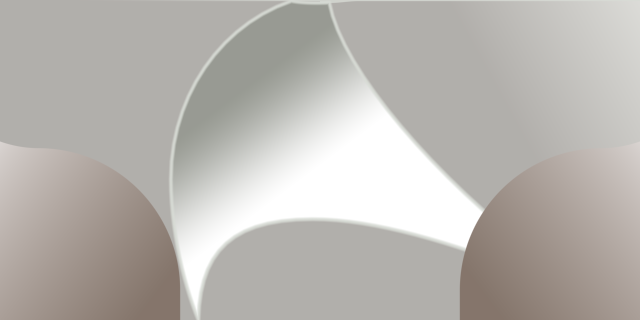
This background is drawn by a Shadertoy shader. Its source:

```glsl
// Draws a glossy curved sail between two rounded stones on a warm grey field.

const vec3 FIELD       = vec3(0.695, 0.685, 0.670);
const vec3 FIELD_LIGHT = vec3(0.875, 0.875, 0.860);
const vec3 SAIL_DARK   = vec3(0.595, 0.605, 0.575);
const vec3 SAIL_LIGHT  = vec3(1.0);
const vec3 RIM         = vec3(0.845, 0.860, 0.835);
const vec3 STONE_LIGHT = vec3(0.860, 0.840, 0.830);
const vec3 STONE_DARK  = vec3(0.520, 0.460, 0.420);

const float RIM_HALF_WIDTH = 0.0052;
const vec2  STONE_CENTRE   = vec2(0.120, 0.094);
const float STONE_RADIUS   = 0.443;
const float STONE_LIFT     = 0.021;   // rise of the stone top at the canvas side
const int   CURVE_STEPS    = 14;

// Closed chain of cubic curves: end, handle, handle, end, ...
const int SAIL_POINTS = 21;
const vec2 SAIL[SAIL_POINTS] = vec2[SAIL_POINTS](
    vec2(0.620, 0.000), vec2(0.578, 0.102), vec2(0.534, 0.271),
    vec2(0.534, 0.440), vec2(0.534, 0.701), vec2(0.690, 0.922),
    vec2(0.911, 0.997), vec2(0.943, 0.990), vec2(1.003, 0.990),
    vec2(1.029, 0.992), vec2(1.063, 0.805), vec2(1.302, 0.518),
    vec2(1.563, 0.297), vec2(1.563, 0.260), vec2(1.563, 0.220),
    vec2(1.563, 0.182), vec2(1.354, 0.258), vec2(1.146, 0.315),
    vec2(0.977, 0.315), vec2(0.729, 0.315), vec2(0.625, 0.219));

vec2 cubic(vec2 a, vec2 b, vec2 c, vec2 d, float t) {
    float s = 1.0 - t;
    return s * s * (s * a + 3.0 * t * b) + t * t * (3.0 * s * c + t * d);
}

// Signed distance to the sail, negative inside
float sailDistance(vec2 p) {
    float nearest = 1e3;
    float side = 1.0;
    for (int i = 0; i < SAIL_POINTS; i += 3) {
        vec2 start = SAIL[i];
        for (int k = 1; k <= CURVE_STEPS; k++) {
            vec2 end = cubic(SAIL[i], SAIL[i + 1], SAIL[i + 2],
                             SAIL[(i + 3) % SAIL_POINTS],
                             float(k) / float(CURVE_STEPS));
            vec2 edge = end - start;
            vec2 toP = p - start;
            vec2 gap = toP - edge * clamp(dot(toP, edge) / dot(edge, edge), 0.0, 1.0);
            nearest = min(nearest, dot(gap, gap));

            // Flip the side for each edge crossed by a ray to the right
            if ((start.y > p.y) != (end.y > p.y) &&
                toP.x < edge.x * toP.y / edge.y) side = -side;
            start = end;
        }
    }
    return side * sqrt(nearest);
}

// Round shoulder with a straight flank and a slight upward flare
float stoneDistance(vec2 p) {
    float flare = max(STONE_CENTRE.x - p.x, 0.0) / STONE_CENTRE.x;
    vec2 offset = max(p - STONE_CENTRE, 0.0);
    return length(offset) - STONE_RADIUS - STONE_LIFT * flare * flare;
}

float cover(float distance, float pixel) {
    return smoothstep(pixel, -pixel, distance);
}

void mainImage(out vec4 fragColor, in vec2 fragCoord) {
    vec2 p = fragCoord / iResolution.xy * vec2(2.0, 1.0);
    float pixel = 0.75 / iResolution.y;

    // Field, brightening into the upper right corner
    float glow = clamp((p.x + 0.55 * p.y - 1.95) / 0.65, 0.0, 1.0);
    vec3 color = mix(FIELD, FIELD_LIGHT, glow);

    // Fine bright line along the top, swelling beside the sail tip
    float swell = 0.006 * smoothstep(1.12, 1.03, p.x) * step(1.0, p.x);
    float topLine = cover(0.9965 - swell - p.y, pixel) * smoothstep(0.2, 1.1, p.x);
    color = mix(color, RIM, 0.8 * topLine);

    // Sail with a diagonal sheen and a pale rim
    float sail = sailDistance(p);
    float sheen = clamp((0.6 * p.x + 0.8 * (1.0 - p.y) - 0.68) / 0.335, 0.0, 1.0);
    sheen = mix(sheen, smoothstep(0.0, 1.0, sheen), 0.5);
    color = mix(color, mix(SAIL_DARK, SAIL_LIGHT, sheen), cover(sail, pixel));
    color = mix(color, RIM, 0.9 * cover(abs(sail) - RIM_HALF_WIDTH, 2.0 * pixel));

    // Mirrored stones, darkest at their inner feet
    vec2 q = vec2(min(p.x, 2.0 - p.x), p.y);
    float shade = clamp((0.8 * q.x + 0.6 * (1.0 - q.y) - 0.26) / 0.68, 0.0, 1.0);
    vec3 stone = mix(STONE_LIGHT, STONE_DARK, pow(shade, 0.8));
    color = mix(color, stone, cover(stoneDistance(q), pixel));

    fragColor = vec4(color, 1.0);
}
```
